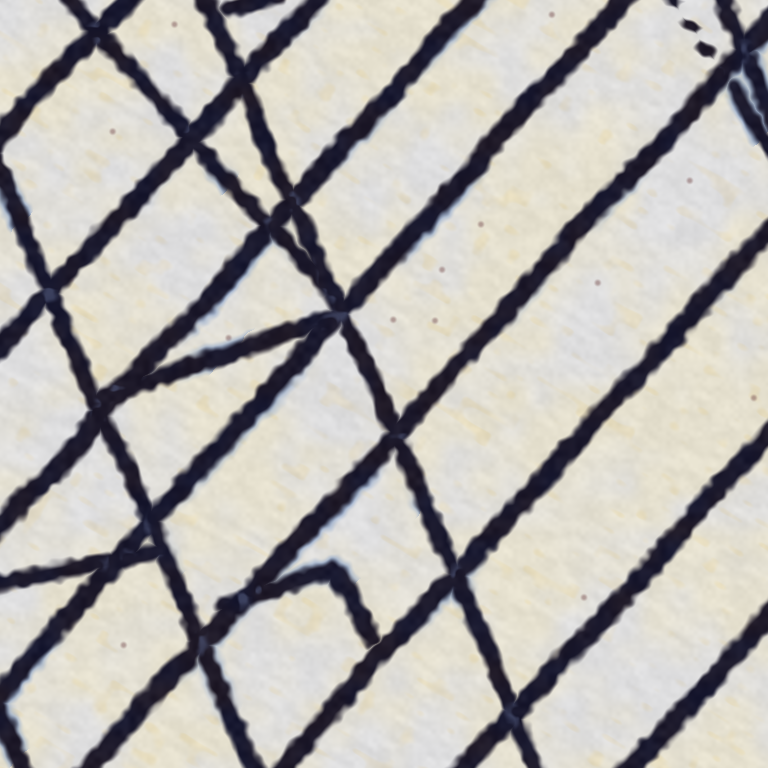
Give the GLSL for this pattern, as a WebGL 1 fragment shader.

```glsl
#ifdef GL_FRAGMENT_PRECISION_HIGH
precision highp float;
#else
precision mediump float;
#endif
// Ragged dark ink hatching crossed by steep strokes on mottled cream paper.
uniform vec2 u_resolution;

float hash(vec2 p) {
  p = fract(p * vec2(0.1031, 0.1137));
  p += dot(p, p.yx + 33.33);
  return fract((p.x + p.y) * p.x * 7.3);
}

float noise(vec2 p) {
  vec2 i = floor(p), f = fract(p);
  f = f * f * (3.0 - 2.0 * f);
  return mix(mix(hash(i), hash(i + vec2(1, 0)), f.x),
             mix(hash(i + vec2(0, 1)), hash(i + 1.0), f.x), f.y);
}

vec2 noise2(vec2 p) {
  return vec2(noise(p), noise(p + 57.3)) - 0.5;
}

// Distance to a stroke from a to b with the given half width
float stroke(vec2 p, vec2 a, vec2 b, float halfWidth) {
  vec2 ab = b - a;
  float t = clamp(dot(p - a, ab) / dot(ab, ab), 0.0, 1.0);
  return length(p - a - ab * t) - halfWidth;
}

// Signed offset from the nearest rising hatch line, unevenly spaced
float hatchOffset(vec2 p) {
  float k = 1.1 * p.x + p.y - 0.182, nearest = 1.0;
  for (int i = 0; i < 8; i++) {
    float n = float(i);
    float d = (k - 0.2435 * n - 0.027 * sin(1.26 * n)) / 1.487;
    if (abs(d) < abs(nearest)) nearest = d;
  }
  return nearest;
}

// Distance to the steep falling lines, with one left out
float steepLines(vec2 p) {
  float m = p.x - 0.43 * p.y - 0.2695, nearest = 1.0;
  for (int i = -2; i < 3; i++) {
    float n = float(i);
    float d = abs(m - 0.3385 * n - 0.03 * sin(1.7 * n)) / 1.0885;
    if (i != 1) nearest = min(nearest, d);
  }
  return nearest - 0.0112;
}

// Loose strokes that join or break the hatching
float looseStrokes(vec2 p) {
  float d = stroke(p, vec2(0.085, 0.0), vec2(0.437, 0.385), 0.0105);
  d = min(d, stroke(p, vec2(0.137, 0.516), vec2(0.437, 0.414), 0.012));
  d = min(d, stroke(p, vec2(-0.02, 0.762), vec2(0.202, 0.723), 0.0105));
  d = min(d, stroke(p, vec2(0.292, 0.79), vec2(0.436, 0.74), 0.0115));
  d = min(d, stroke(p, vec2(0.436, 0.74), vec2(0.485, 0.832), 0.0115));
  d = min(d, stroke(p, vec2(0.955, 0.115), vec2(1.01, 0.205), 0.0095));
  d = min(d, stroke(p, vec2(0.3, 0.014), vec2(0.36, -0.005), 0.011));
  float dotted = stroke(p, vec2(0.875, 0.0), vec2(0.935, 0.092), 0.002);
  return min(d, dotted - 0.007 * sin(p.y * 195.0 + 1.0));
}

vec3 paperColor(vec2 p) {
  vec2 fibre = vec2(p.x + 0.6 * p.y, p.y - 0.6 * p.x);
  float warmth = 0.6 * noise(p * 9.0) + 0.4 * noise(p * 27.0 + 4.0);
  vec3 c = mix(vec3(0.87, 0.87, 0.875), vec3(0.9, 0.88, 0.81), smoothstep(0.2, 0.75, warmth));
  c += 0.045 * (noise(fibre * vec2(45.0, 90.0)) - 0.5);
  c += 0.025 * (noise(p * 170.0) - 0.5);
  float yellowFleck = smoothstep(0.72, 0.95, noise(fibre * vec2(38.0, 70.0) + 20.0));
  return c - yellowFleck * vec3(0.0, 0.02, 0.07);
}

// Sparse small specks, one per chosen grid cell
float specks(vec2 p) {
  vec2 cell = floor(p * 15.0);
  vec2 centre = 0.2 + 0.6 * vec2(hash(cell + 3.1), hash(cell + 8.7));
  float d = length(fract(p * 15.0) - centre) / 15.0;
  return step(0.92, hash(cell + 41.0)) * (1.0 - smoothstep(0.001, 0.006, d));
}

void main() {
  vec2 uv = gl_FragCoord.xy / u_resolution;
  vec2 p = vec2(uv.x, 1.0 - uv.y); // y runs down the sheet

  // Slow hand wobble and fine ragged edges
  vec2 q = p + 0.010 * noise2(p * 8.0) + 0.0075 * noise2(p * 85.0);

  float offset = hatchOffset(q);
  float hatch = abs(offset) - 0.0128;
  float steep = steepLines(q);
  float loose = looseStrokes(q);
  float d = min(hatch, min(steep, loose));

  float soft = max(0.0048, 1.0 / u_resolution.y);
  float ink = 1.0 - smoothstep(-soft, soft, d);

  // Paper, with a patchy blue bleed below the hatch lines
  vec3 color = paperColor(p);
  color = mix(color, vec3(0.52, 0.38, 0.38), 0.55 * specks(p));
  float bleed = (1.0 - smoothstep(0.0, 0.011, d)) * step(0.0, offset);
  bleed *= smoothstep(0.5, 0.8, noise(p * 7.0 + 11.0));
  color = mix(color, vec3(0.45, 0.58, 0.78), 0.6 * bleed);

  // Ink, worn to slate blue where strokes overlap
  vec3 inkColor = mix(vec3(0.125, 0.1, 0.15), vec3(0.09, 0.095, 0.19), noise(p * 32.0));
  inkColor += 0.05 * (noise(p * 110.0) - 0.5);
  float second = max(min(hatch, steep), min(max(hatch, steep), loose));
  float worn = (1.0 - smoothstep(-0.008, 0.004, second)) * smoothstep(0.5, 0.85, noise(p * 95.0));
  inkColor = mix(inkColor, vec3(0.3, 0.33, 0.46), 0.65 * worn);

  gl_FragColor = vec4(mix(color, inkColor, ink), 1.0);
}
```
